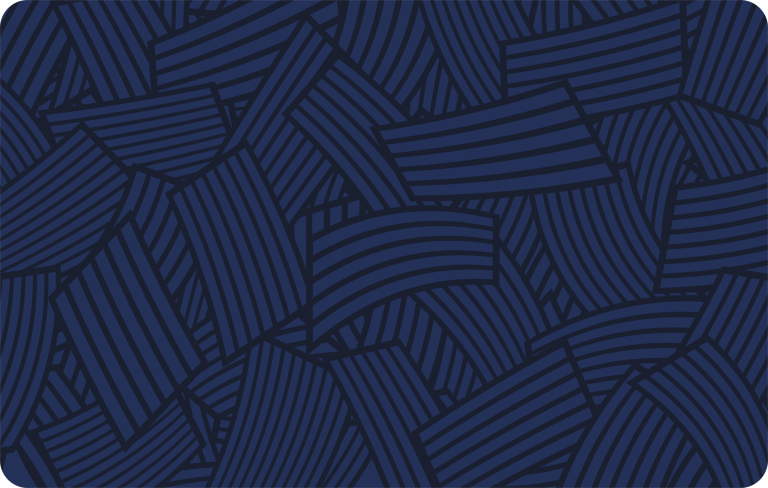
Write a WebGL 2 fragment shader that draws this pattern.

```glsl
#version 300 es
precision highp float;
// Navy card covered with overlapping, gently bent bands of parallel stripes.
// Bands sit on a jittered grid, take turns between three directions and are
// painted over each other in shuffled order, each with a dark outline.

uniform vec2 u_resolution;
out vec4 outColor;

// Lengths are in canvas heights, angles in radians
const vec3 BLUE = vec3(0.137, 0.188, 0.345);
const vec3 DARK = vec3(0.100, 0.120, 0.190);
const vec3 PAPER = vec3(1.0);
const float CORNER_RADIUS = 0.057;
const ivec2 GRID = ivec2(8, 6);
const vec2 CELL = vec2(0.24, 0.20);
const int LAYERS = 2;
const int SHUFFLE = 29;             // coprime to the number of cells
const float JITTER = 0.45;
const vec3 DIRECTIONS = vec3(1.19, 2.08, 0.36);
const float TURN = 0.5;             // range of random turn
const vec2 HALF_LENGTH = vec2(0.15, 0.21);
const vec2 BAND_WIDTH = vec2(0.16, 0.22);
const vec2 PERIOD = vec2(0.021, 0.038);
const float BLUE_SHARE = 0.65;      // blue part of one stripe period
const float OUTLINE = 0.007;
const float BEND = 1.1;
const float TAPER = 1.1;
const float SLANT = 0.5;

float hash(vec2 p) {
    return fract(sin(dot(p, vec2(127.1, 311.7))) * 43758.5453);
}

// Coverage of the area where the distance is negative
float fill(float d) {
    float pixel = 1.0 / u_resolution.y;
    return 1.0 - smoothstep(-0.7 * pixel, 0.7 * pixel, d);
}

float roundedBox(vec2 p, vec2 halfSize, float radius) {
    vec2 q = abs(p) - halfSize + radius;
    return length(max(q, 0.0)) + min(max(q.x, q.y), 0.0) - radius;
}

// Paints one band over the colour below it
vec3 paintBand(vec3 below, vec2 p, vec2 seed, float direction) {
    float angle = direction + TURN * (hash(seed + 3.1) - 0.5);
    float halfLength = mix(HALF_LENGTH.x, HALF_LENGTH.y, hash(seed + 5.7));
    float period = mix(PERIOD.x, PERIOD.y, hash(seed + 8.3));
    float width = mix(BAND_WIDTH.x, BAND_WIDTH.y, hash(seed + 11.9));
    float count = floor(width / period + 0.5);
    float bend = BEND * (2.0 * hash(seed + 14.2) - 1.0);
    float taper = TAPER * (2.0 * hash(seed + 17.6) - 1.0);
    float slant = SLANT * (2.0 * hash(seed + 20.4) - 1.0);

    // Band space: x along the stripes, y across them
    vec2 axis = vec2(cos(angle), sin(angle));
    vec2 q = vec2(dot(p, axis), dot(p, vec2(-axis.y, axis.x)));
    float reach = clamp(q.x, -0.3, 0.3);
    float spread = 1.0 + taper * reach;
    float slope = length(vec2(1.0, 2.0 * bend * reach));
    float across = (q.y - bend * reach * reach) / spread;
    float along = (abs(q.x + slant * q.y) - halfLength) / length(vec2(1.0, slant));

    // Outlined shape, then stripes cut off just before its ends
    float toLocal = spread / slope;
    float side = (abs(across) - 0.5 * count * period) * toLocal;
    float offset = abs(fract(across / period + 0.5 * count) - 0.5);
    float stripe = (offset - 0.5 * BLUE_SHARE) * period * toLocal;
    float blue = fill(max(stripe, max(side, along + OUTLINE)));
    return mix(below, mix(DARK, BLUE, blue), fill(max(side, along) - OUTLINE));
}

void main() {
    vec2 p = (gl_FragCoord.xy - 0.5 * u_resolution) / u_resolution.y;
    vec3 color = BLUE;

    // Shuffled painting order within each layer
    int cells = GRID.x * GRID.y;
    for (int i = 0; i < LAYERS * cells; i++) {
        int layer = i / cells;
        int index = ((i % cells) * SHUFFLE) % cells;
        ivec2 cell = ivec2(index % GRID.x, index / GRID.x);
        vec2 seed = vec2(cell) + 37.0 * float(layer);
        vec2 jitter = JITTER * (vec2(hash(seed), hash(seed + 1.7)) - 0.5);
        vec2 shift = vec2(0.5 * float(layer + 1));
        vec2 center = (vec2(cell) - 0.5 * vec2(GRID) + shift + jitter) * CELL;
        int kind = (cell.x + 2 * cell.y + layer) % 3;
        color = paintBand(color, p - center, seed, DIRECTIONS[kind]);
    }

    // Card with rounded corners
    vec2 halfCard = 0.5 * vec2(u_resolution.x / u_resolution.y, 1.0);
    color = mix(PAPER, color, fill(roundedBox(p, halfCard, CORNER_RADIUS)));
    outColor = vec4(color, 1.0);
}
```
